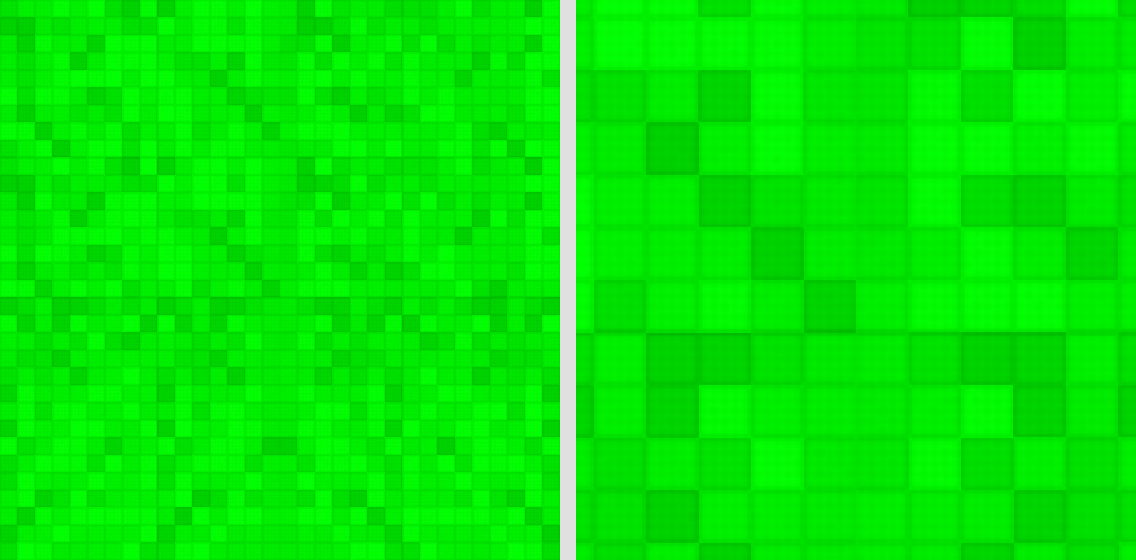
Left: the whole. Right: its middle third, enlarged.
This pattern is drawn by a three.js fragment shader. Its source:

```glsl
// Green mosaic of 32 by 32 square cells in four close tones, with faint woven threads.
// Upper rows repeat every nine cells; lower rows repeat sideways and mirror about the middle.
// Tones come from a hash, with short diagonal runs of dark cells laid over them.

varying vec2 vUv;

const float CELLS = 32.0;          // cells across and down
const float TILE = 9.0;            // cells per repeating block
const float UPPER_ROWS = 17.0;     // rows, from the top, in the upper part
const float DARK = 0.825;          // green level of each tone
const float LOW = 0.88;
const float MID = 0.93;
const float BRIGHT = 0.985;
const float DARK_SHARE = 0.04;     // cumulative shares of the tones
const float LOW_SHARE = 0.22;
const float MID_SHARE = 0.62;
const float TONE_JITTER = 0.022;
const float LINE_HALF_WIDTH = 0.035;  // in cells
const float LINE_SOFTNESS = 0.06;
const float LINE_DEPTH = 0.055;
const float SEAM_DEPTH = 0.035;    // extra depth where blocks meet
const float THREADS = 5.0;         // threads per cell
const float THREAD_DEPTH = 0.014;
const float GRAIN = 0.012;

float hash(vec2 p) {
  return fract(sin(dot(p, vec2(127.1, 311.7))) * 43758.5453);
}

// 1 on a run of cells that steps sideways by slope on each row down
float run(vec2 cell, vec2 start, float slope, float count) {
  float k = cell.y - start.y;
  float inside = step(-0.5, k) * step(k, count - 0.5);
  return inside * step(abs(cell.x - start.x - slope * k), 0.5);
}

float upperRuns(vec2 c) {
  float d = run(c, vec2(12.0, 4.0), 1.0, 4.0);
  d += run(c, vec2(17.0, 0.0), 1.0, 3.0);
  d += run(c, vec2(5.0, 2.0), -1.0, 2.0);
  d += run(c, vec2(27.0, 3.0), -1.0, 2.0);
  d += run(c, vec2(1.0, 6.0), 1.0, 3.0);
  d += run(c, vec2(28.0, 7.0), 1.0, 2.0);
  d += run(c, vec2(9.0, 0.0), -9.0, 2.0);
  d += run(c, vec2(30.0, 0.0), 0.0, 1.0);
  d += run(c, vec2(22.0, 6.0), 0.0, 1.0);
  return min(d, 1.0);
}

float lowerRuns(vec2 c) {
  float d = run(c, vec2(8.0, 1.0), -1.0, 2.0);
  d += run(c, vec2(3.0, 3.0), 1.0, 2.0);
  d += run(c, vec2(2.0, 11.0), -1.0, 3.0);
  d += run(c, vec2(0.0, 0.0), 0.0, 1.0);
  d += run(c, vec2(0.0, 5.0), 0.0, 1.0);
  d += run(c, vec2(3.0, 1.0), 0.0, 1.0);
  d += run(c, vec2(6.0, 8.0), 0.0, 1.0);
  return min(d, 1.0);
}

float toneFromHash(float h) {
  float tone = mix(DARK, LOW, step(DARK_SHARE, h));
  tone = mix(tone, MID, step(LOW_SHARE, h));
  return mix(tone, BRIGHT, step(MID_SHARE, h));
}

// Green level of a cell, with rows counted from the top
float cellTone(vec2 cell) {
  float upper = step(cell.y, UPPER_ROWS - 0.5);
  float folded = min(cell.x, CELLS - 1.0 - cell.x);
  vec2 upperCell = vec2(cell.x, mod(cell.y, TILE));
  vec2 lowerCell = vec2(mod(folded, TILE), cell.y - UPPER_ROWS);
  vec2 key = mix(lowerCell + vec2(51.0, 23.0), upperCell, upper);
  float tone = toneFromHash(hash(key + 3.0));

  // calmer tones in the two middle columns
  tone = mix(tone, MID - 0.015, 0.7 * step(14.5, folded));
  float dark = mix(lowerRuns(lowerCell), upperRuns(upperCell), upper);
  return mix(tone, DARK, dark) + TONE_JITTER * (hash(cell + 7.0) - 0.5);
}

// Soft line at a distance from its centre
float line(float d) {
  return 1.0 - smoothstep(LINE_HALF_WIDTH, LINE_HALF_WIDTH + LINE_SOFTNESS, abs(d));
}

void main() {
  vec2 p = vec2(vUv.x, 1.0 - vUv.y) * CELLS;
  vec2 cell = clamp(floor(p), 0.0, CELLS - 1.0);
  float green = cellTone(cell);

  // grid lines, fainter down the middle
  vec2 edge = abs(fract(p + 0.5) - 0.5);
  float fromMiddle = abs(p.x - 0.5 * CELLS);
  float vertical = line(edge.x) * mix(0.4, 1.0, step(0.5, fromMiddle));
  green -= LINE_DEPTH * max(vertical, line(edge.y));

  // deeper seams between blocks
  float seam = line(min(p.x, CELLS - p.x) - TILE);
  seam = max(seam, line(p.y - TILE));
  seam = max(seam, line(p.y - UPPER_ROWS));
  green -= SEAM_DEPTH * seam;

  // woven threads and grain
  vec2 thread = cos(6.28318 * THREADS * p);
  green += THREAD_DEPTH * 0.5 * (thread.x + thread.y);
  green += GRAIN * (hash(floor(p * THREADS) + 19.0) - 0.5);

  float red = 0.01 * smoothstep(MID, BRIGHT, green);
  gl_FragColor = vec4(red, clamp(green, 0.0, 1.0), red, 1.0);
}
```
